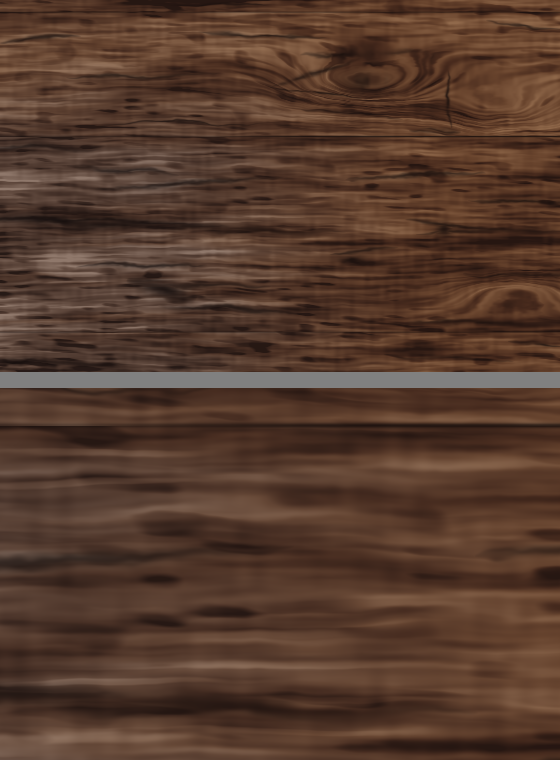
Top, the full canvas; bottom, a detail of the centre.
Reproduce this texture procedurally as a Shadertoy shader.

```glsl
// Dark brown wood planks with horizontal grain, knots, cracks and a cool sheen on the left.

const vec3 UMBER  = vec3(0.15, 0.085, 0.065);
const vec3 BROWN  = vec3(0.28, 0.16, 0.105);
const vec3 TAN    = vec3(0.41, 0.26, 0.165);
const vec3 HONEY  = vec3(0.53, 0.37, 0.25);
const vec3 SOOT   = vec3(0.15, 0.10, 0.085);
const vec3 TAUPE  = vec3(0.28, 0.20, 0.165);
const vec3 ASH    = vec3(0.38, 0.29, 0.245);
const vec3 SILVER = vec3(0.52, 0.43, 0.38);
const vec3 CRACK  = vec3(0.065, 0.04, 0.038);

float hash(vec2 p) {
    vec3 q = fract(vec3(p.xyx) * 0.1031);
    q += dot(q, q.yzx + 33.33);
    return fract((q.x + q.y) * q.z);
}

float noise(vec2 p) {
    vec2 i = floor(p), f = fract(p);
    f = f * f * (3.0 - 2.0 * f);
    return mix(mix(hash(i), hash(i + vec2(1, 0)), f.x),
               mix(hash(i + vec2(0, 1)), hash(i + vec2(1, 1)), f.x), f.y);
}

float fbm(vec2 p) {
    float sum = 0.0, amp = 0.53;
    for (int i = 0; i < 4; i++) {
        sum += amp * noise(p);
        p = p * 2.07 + 17.3;
        amp *= 0.5;
    }
    return sum;
}

// Soft hill that bends the grain into closed rings
float knot(vec2 p, vec2 centre, vec2 radius) {
    vec2 d = (p - centre) / radius;
    return exp(-dot(d, d));
}

// Tapered dark line from a to b
float crack(vec2 p, vec2 a, vec2 b, float width) {
    vec2 ab = b - a;
    float t = clamp(dot(p - a, ab) / dot(ab, ab), 0.0, 1.0);
    float taper = 2.0 * sqrt(t * (1.0 - t));
    float d = length(p - a - ab * t) / (width * taper + 0.0008);
    return taper * exp(-d * d);
}

float seam(float y, float height) {
    float d = (y - height) / 0.0022;
    return exp(-d * d);
}

vec3 ramp(float t, vec3 a, vec3 b, vec3 c, vec3 d) {
    t = clamp(t, 0.0, 1.1) * 3.0;
    vec3 low = mix(a, b, min(t, 1.0));
    vec3 mid = mix(low, c, clamp(t - 1.0, 0.0, 1.0));
    return mix(mid, d, max(t - 2.0, 0.0));
}

void mainImage(out vec4 fragColor, in vec2 fragCoord) {
    vec2 p = fragCoord / iResolution.y;
    float plank = step(0.107, p.y) + step(0.633, p.y) + step(0.967, p.y);

    // Grain height, bent by slow waves and by the knots
    vec2 wobble = vec2(fbm(p * vec2(2.0, 5.0)), fbm(p * vec2(10.0, 24.0) + 40.0)) - 0.5;
    vec2 w = p + vec2(0.06, 0.03) * wobble;
    float bigKnot = knot(w, vec2(0.99, 0.775), vec2(0.20, 0.075));
    float swirl = knot(w, vec2(1.35, 0.70), vec2(0.17, 0.07)) * step(0.633, p.y);
    float lowKnot = knot(w, vec2(1.39, 0.215), vec2(0.15, 0.05));
    float v = p.y + 0.030 * wobble.x + 0.010 * wobble.y
            + 0.15 * bigKnot + 0.10 * swirl - 0.08 * lowKnot;
    vec2 g = vec2(p.x + 7.0 * plank, v + 3.0 * plank);

    // Grain from broad bands to single fibres
    float broad = fbm(g * vec2(1.3, 8.0)) - 0.5;
    float bands = fbm(g * vec2(2.6, 34.0) + 11.0) - 0.5;
    float fibres = noise(g * vec2(7.0, 105.0) + 23.0) - 0.5;
    float threads = noise(g * vec2(14.0, 175.0) + 57.0) - 0.5;
    float rays = noise(p * vec2(75.0, 28.0)) - 0.5;
    float rings = noise(vec2(v * 75.0, p.x * 2.0)) - 0.5;
    float tone = 0.53 + 0.95 * broad + 0.90 * bands + 0.42 * fibres + 0.36 * threads
               + 0.12 * rays + 0.45 * rings * max(bigKnot, max(swirl, lowKnot));

    // Large light and shade
    tone += 0.17 * smoothstep(0.58, 0.72, p.y) - 0.22 * smoothstep(0.93, 1.0, p.y);
    tone -= 0.16 * (1.0 - smoothstep(0.0, 0.22, p.y));
    tone += 0.14 * knot(p, vec2(1.25, 0.20), vec2(0.25, 0.06));
    tone += 0.12 * knot(p, vec2(0.5, 0.52), vec2(0.5, 0.12));
    tone -= 0.20 * bigKnot + 0.22 * knot(w, vec2(1.42, 0.37), vec2(0.3, 0.035));

    // Short slanted pores
    float pores = noise(vec2(g.x * 17.0, g.y * 95.0 + g.x * 6.0));
    float poreArea = smoothstep(0.35, 0.6, fbm(p * vec2(2.0, 6.0) + 71.0));
    tone -= 0.42 * smoothstep(0.62, 0.88, pores) * (0.35 + 0.65 * poreArea);

    // Cool sheen with pale threads, strongest at the left
    float sheen = (1.0 - smoothstep(0.1, 1.25, p.x)) * (1.0 - 0.75 * smoothstep(0.55, 0.85, p.y));
    sheen = clamp(sheen * (1.0 + 1.4 * bands) + 0.12, 0.0, 1.0);
    tone += 0.30 * sheen * smoothstep(0.55, 0.85, noise(g * vec2(5.0, 135.0) + 91.0));
    vec3 colour = mix(ramp(tone, UMBER, BROWN, TAN, HONEY),
                      ramp(tone, SOOT, TAUPE, ASH, SILVER), sheen);

    // Main cracks, then scattered small ones
    vec2 c = p + vec2(0.0, 0.022 * wobble.x + 0.028 * wobble.y);
    float dark = crack(c, vec2(-0.15, 0.43), vec2(0.60, 0.392), 0.011);
    dark = max(dark, crack(c, vec2(0.30, 0.395), vec2(0.93, 0.375), 0.008));
    dark = max(dark, 0.9 * crack(c, vec2(0.34, 0.25), vec2(0.53, 0.195), 0.022));
    dark = max(dark, 0.7 * crack(c, vec2(0.73, 0.76), vec2(0.98, 0.85), 0.006));
    dark = max(dark, 0.8 * crack(c + 0.02 * wobble.yx, vec2(1.20, 0.81), vec2(1.21, 0.65), 0.004));
    for (int i = 0; i < 26; i++) {
        float k = float(i);
        vec2 a = vec2(1.6 * hash(vec2(k, 3.0)) - 0.15, fract(k * 0.618 + 0.05));
        vec2 run = vec2(0.12 + 0.4 * hash(vec2(k, 7.0)), 0.05 * hash(vec2(k, 13.0)) - 0.025);
        dark = max(dark, 0.75 * crack(c, a, a + run, 0.002 + 0.005 * hash(vec2(k, 19.0))));
    }
    dark *= clamp(0.85 + 1.1 * fibres + 0.8 * bands, 0.0, 1.0);

    // Knot hearts and plank seams
    dark = max(dark, 0.55 * knot(w, vec2(0.99, 0.78), vec2(0.06, 0.035)) * (0.8 + rays));
    dark = max(dark, 0.8 * knot(w, vec2(1.205, 0.38), vec2(0.018, 0.022)));
    dark = max(dark, 0.8 * knot(w, vec2(0.957, 0.30), vec2(0.03, 0.009)));
    dark = max(dark, seam(p.y, 0.633) * (0.35 + 0.45 * smoothstep(0.5, 0.9, p.x)));
    dark = max(dark, 0.4 * max(seam(p.y, 0.107), seam(p.y, 0.967)));

    fragColor = vec4(mix(colour, CRACK, 0.92 * clamp(dark, 0.0, 1.0)), 1.0);
}
```
